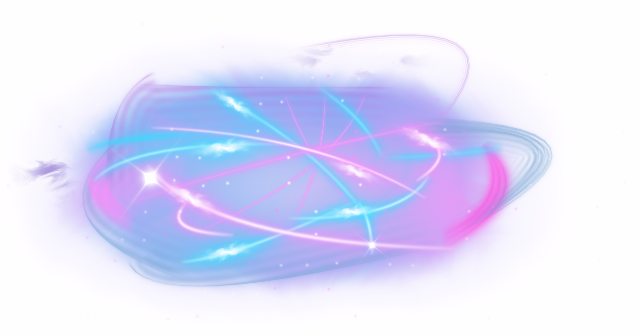
Reproduce this background procedurally as a Shadertoy shader.

```glsl
// Luminous ribbons, light trails and sparkles swirling in a pastel oval mist on white.

const vec3 WHITE = vec3(1, 0.995, 1);
const vec3 CYAN = vec3(0.2, 0.87, 1);
const vec3 PINK = vec3(0.98, 0.55, 0.98);
const vec3 MAGENTA = vec3(1, 0.35, 0.9);
const vec3 BLUE = vec3(0.48, 0.69, 0.95);
const vec3 LILAC = vec3(0.72, 0.64, 0.95);
const vec3 STEEL = vec3(0.45, 0.64, 0.83);
const vec3 VIOLET = vec3(0.7, 0.47, 0.88);

vec2 hash2(vec2 p) {
  return fract(sin(vec2(dot(p, vec2(127, 311)), dot(p, vec2(269, 183)))) * 4375.5);
}

// Layered, warped sines
float waves(vec2 p) {
  float sum = 0.0, amp = 0.5;
  for (int i = 0; i < 5; i++) {
    p += 0.6 * sin(p.yx * 1.3 + float(i));
    sum += amp * sin(p.x) * cos(p.y);
    p = mat2(1.5, 1.1, -1.1, 1.5) * p;
    amp *= 0.55;
  }
  return sum;
}

// Soft elliptical spot
float spot(vec2 p, vec2 centre, vec2 radius) {
  vec2 q = (p - centre) / radius;
  return exp(-dot(q, q));
}

// Signed distance and parameter along a curve through three points
vec2 curve(vec2 p, mat3x2 k) {
  vec2 ctrl = 2.0 * k[1] - 0.5 * (k[0] + k[2]), prev = k[0], best = vec2(999, 0);
  for (int i = 1; i <= 16; i++) {
    float t = float(i) / 16.0;
    vec2 next = mix(mix(k[0], ctrl, t), mix(ctrl, k[2], t), t);
    vec2 e = next - prev, q = p - prev;
    float h = clamp(dot(q, e) / dot(e, e), 0.0, 1.0), d = length(q - e * h);
    if (d < abs(best.x)) best = vec2(e.x * q.y < e.y * q.x ? -d : d, t + (h - 1.0) / 16.0);
    prev = next;
  }
  return best;
}

// Glowing trail; heat whitens its core
void trail(inout vec3 col, vec2 p, mat3x2 k, float w, vec3 tint, float heat) {
  vec2 c = curve(p, k);
  float taper = sqrt(max(sin(3.1416 * c.y), 0.0)), d = abs(c.x) / w;
  col = mix(col, tint, taper * (0.55 * exp(-d * 0.7) + 0.3 * exp(-d * d * 0.08)));
  col = mix(col, WHITE, heat * taper * exp(-d * d * 1.6));
}

// Sheer band of threads, fading to the left of its rim
void veil(inout vec3 col, vec2 p, mat3x2 k, float w, vec3 tint) {
  vec2 c = curve(p, k);
  float ends = smoothstep(0.0, 0.12, c.y) * smoothstep(1.0, 0.88, c.y);
  float threads = 0.6 + 0.4 * cos(c.x / w * 22.0 + 3.0 * sin(c.y * 5.0));
  float band = smoothstep(-0.3, 0.1, c.x) * exp(-max(c.x, 0.0) / w * 2.0);
  col = mix(col, tint, 0.5 * ends * min(band * threads + 0.5 * exp(-abs(c.x) * 3.0), 1.0));
}

// Ragged hot burst: centre, angle, size
void burst(inout vec3 col, vec2 p, vec4 b, vec3 tint) {
  float c = cos(b.z), s = sin(b.z);
  vec2 q = mat2(c, -s, s, c) * (p - b.xy) / b.w;
  q.y += 0.14 * waves(q * vec2(5, 9));
  col = mix(col, tint, 0.6 * spot(q, vec2(0), vec2(1.3, 0.5)));
  col = mix(col, WHITE, spot(q, vec2(0), vec2(0.8, 0.17)));
}

// Four-pointed sparkle
void sparkle(inout vec3 col, vec2 p, vec2 centre, float size) {
  vec2 q = abs(mat2(0.8, 0.6, -0.6, 0.8) * (p - centre)) / size;
  float rays = exp(-q.x * 3.0 - q.y * 45.0) + exp(-q.y * 3.0 - q.x * 45.0);
  col = mix(col, WHITE, min(rays + 1.3 * exp(-dot(q, q) * 40.0), 1.0));
}

// Oval mist with drifting colours
vec3 mist(vec2 p) {
  float n = waves(p * 0.07);
  vec2 q = (p - vec2(87, 46.5)) / vec2(64, 32), a = pow(abs(q), vec2(2.5));
  float r = pow(a.x + a.y, 0.4) + 0.09 * n;
  vec3 tone = mix(LILAC, BLUE, smoothstep(-0.5, 0.5, n + 0.3 * (q.y - q.x)));
  tone = mix(tone, vec3(0.46, 0.72, 0.94), 0.8 * spot(p, vec2(55, 24), vec2(30, 12)));
  tone = mix(tone, vec3(0.58, 0.6, 0.95), 0.7 * spot(p, vec2(105, 68), vec2(30, 12)));
  tone = mix(tone, PINK, 0.65 * spot(p, vec2(138, 40), vec2(17, 15)));
  tone = mix(tone, PINK, 0.5 * spot(p, vec2(36, 43), vec2(14, 10)));
  tone = mix(tone, vec3(0.82, 0.8, 0.96), 0.65 * spot(p, vec2(83, 45), vec2(25, 13)));
  vec3 col = mix(WHITE, vec3(0.88, 0.86, 0.99), 0.6 * smoothstep(1.4, 0.8, r));
  col = mix(col, tone, 0.9 * smoothstep(1.1, 0.78, r));
  float wisps = spot(p, vec2(106, 82), vec2(12, 3.5)) + spot(p, vec2(16, 48), vec2(7, 6));
  return mix(col, LILAC * 0.9, wisps * smoothstep(0.0, 0.6, waves(p * vec2(0.16, 0.38))));
}

void mainImage(out vec4 fragColor, in vec2 fragCoord) {
  // Hundredths of the canvas height
  vec2 p = 100.0 * (fragCoord - vec2(0.5 * iResolution.x, 0)) / iResolution.y + vec2(95.5, 0);
  vec3 col = mist(p);
  // Rim veils, side arcs and fine crossing threads
  mat3x2 rims[4] = mat3x2[](mat3x2(40,62,26,36,60,15), mat3x2(38,23,65,15,135,28),
    mat3x2(120,74,74,74,40,75), mat3x2(47,79,35,66,32,42));
  for (int i = 0; i < 4; i++) veil(col, p, rims[i], 11.0, i < 2 ? STEEL : VIOLET);
  veil(col, p, mat3x2(128,60,136,87,85,85), 2.0, mix(VIOLET, WHITE, 0.3));
  for (float s = 0.0; s < 5.0; s += 2.0) {
    veil(col, p, mat3x2(136,30,164.0-s,56,118,65.0-s), 6.0, STEEL);
    trail(col, p, mat3x2(144,57,150.0-s,42,132,26.0+s), 0.6, MAGENTA, 0.0);
    trail(col, p, mat3x2(32,53,28.0+s,43,40,31.0+s), 0.4, PINK, 0.0);
    trail(col, p, mat3x2(85.0+6.0*s,72,96.0-s,50,113.0-14.0*s,30), 0.15, PINK, 0.2);
  }
  // Light trails, cool ones first
  mat3x2 cool[8] = mat3x2[](mat3x2(26,55,43,59,78,61), mat3x2(115,53,133,54,150,56),
    mat3x2(95,74,107,64,114,53), mat3x2(63,73,92,54,111,33), mat3x2(28,46,49,55,90,57),
    mat3x2(54,22,75,27,106,40), mat3x2(86,35,114,38,128,48), mat3x2(107,40,110,33,111,24));
  mat3x2 warm[5] = mat3x2[](mat3x2(40,40,84,53,133,64), mat3x2(45,62,90,56,127,41),
    mat3x2(120,62,131,55,124,46), mat3x2(56,40,55,33,70,30), mat3x2(44,51,76,33,136,26));
  for (int i = 0; i < 8; i++) trail(col, p, cool[i], 0.6, CYAN, min(float(i) * 0.13, 0.7));
  for (int i = 0; i < 5; i++) trail(col, p, warm[i], 0.4 + 0.1 * float(i), PINK, i < 1 ? 0.1 : 0.85);
  // Bursts and sparkles
  vec4 hot[7] = vec4[](vec4(70,69,-0.6,6), vec4(57,41,-0.5,8), vec4(67,56,0.1,8),
    vec4(128,58,-0.4,7), vec4(68,25,0.2,7), vec4(106,49,-0.4,6), vec4(105,37,0.1,6));
  for (int i = 0; i < 7; i++) burst(col, p, hot[i], i % 2 < 1 ? CYAN : PINK);
  sparkle(col, p, vec2(45, 47), 15.0);
  sparkle(col, p, vec2(111, 27), 6.0);
  // Scattered motes
  vec2 id = floor(p / 8.0), rnd = hash2(id);
  float d = length(p - 8.0 * (id + 0.2 + 0.6 * rnd)), zone = spot(p, vec2(90, 48), vec2(60, 35));
  col = mix(col, rnd.x < 0.3 ? PINK : WHITE, step(0.6, rnd.y) * zone * exp(-d * d * 6.0));
  fragColor = vec4(col, 1);
}
```
